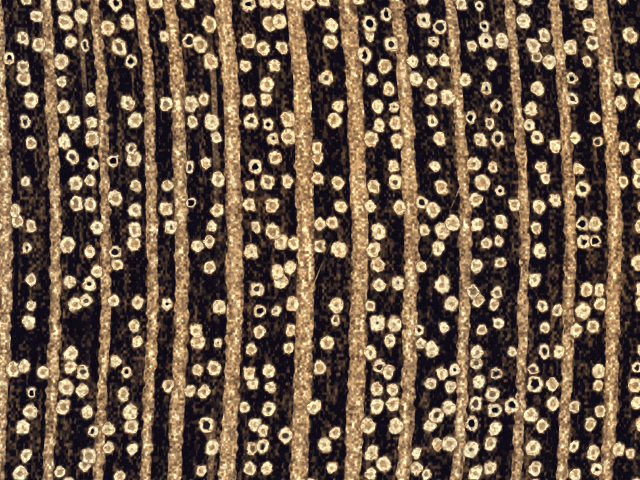
A WebGL 1 fragment shader for this texture:

```glsl
precision highp float;
uniform vec2 u_resolution;

const vec3 NIGHT = vec3(0.06, 0.045, 0.09);
const vec3 UMBER = vec3(0.22, 0.17, 0.15);
const vec3 BROWN = vec3(0.40, 0.30, 0.22);
const vec3 TAN = vec3(0.60, 0.48, 0.36);
const vec3 SAND = vec3(0.78, 0.64, 0.46);
const vec3 CREAM = vec3(0.96, 0.90, 0.74);

float hash(vec2 p) {
  return fract(sin(dot(p, vec2(127.1, 311.7))) * 43758.55);
}

float noise(vec2 p) {
  vec2 i = floor(p), f = fract(p);
  f = f * f * (3.0 - 2.0 * f);
  return mix(mix(hash(i), hash(i + vec2(1.0, 0.0)), f.x),
             mix(hash(i + vec2(0.0, 1.0)), hash(i + 1.0), f.x), f.y);
}

float bump(float x, float center) {
  return exp(-(x - center) * (x - center));
}

// Undo the bowing and the lean of the upper right
vec2 straighten(vec2 p) {
  float t = p.y - 0.5;
  float wobble = 0.006 * (noise(p * vec2(3.0, 6.0)) - 0.5);
  return vec2(p.x + 0.076 * t * t + 0.026 * p.x * max(t, 0.0) + wobble, p.y);
}

// Signed distance to the nearest of thirteen unevenly spaced rays
float rayDistance(float x) {
  float nearest = 1.0;
  for (int n = 0; n < 13; n++) {
    float i = float(n);
    float center = 0.009 + 0.106 * i - 0.066 * bump(i, 4.45) + 0.024 * bump(i, 10.2);
    float halfWidth = 0.0135 + 0.004 * cos(0.785 * (i - 6.0));
    nearest = min(nearest, abs(x - center) - halfWidth);
  }
  return nearest;
}

float thinRay(vec2 s, float center, float halfWidth, float aa) {
  float fade = smoothstep(0.3, 0.6, noise(vec2(center * 50.0, s.y * 5.0)));
  return fade * (1.0 - smoothstep(-aa, aa + 0.002, abs(s.x - center) - halfWidth));
}

float scratch(vec2 p, vec2 a, vec2 b, float aa) {
  vec2 d = b - a;
  float h = clamp(dot(p - a, d) / dot(d, d), 0.0, 1.0);
  float broken = 0.7 * smoothstep(0.25, 0.8, noise(p * 45.0));
  return broken * (1.0 - smoothstep(0.0003, 0.0015 + aa, length(p - a - d * h)));
}

vec3 backdrop(vec2 s) {
  float streak = noise(s * vec2(130.0, 12.0));
  float fleck = noise(s * vec2(210.0, 150.0));
  float light = 0.42 * streak + 0.58 * fleck;
  vec3 color = mix(NIGHT, UMBER, smoothstep(0.42, 0.68, light));
  return mix(color, BROWN, smoothstep(0.66, 0.85, light));
}

vec3 rayColor(vec2 s, float depth) {
  float fiber = noise(s * vec2(170.0, 40.0));
  float fleck = noise(s * vec2(210.0, 190.0));
  float light = 0.35 * fiber + 0.65 * fleck + 0.16 * smoothstep(0.0, 0.012, depth);
  vec3 color = mix(BROWN, TAN, smoothstep(0.22, 0.46, light));
  color = mix(color, SAND, smoothstep(0.48, 0.7, light));
  return mix(color, CREAM, smoothstep(0.74, 0.92, light));
}

// Ragged pale ring around a brown or dark hole, with a soft halo
vec3 drawPore(vec3 color, vec2 q, float radius, vec2 seed, float aa) {
  float rough = noise(q * 180.0 + seed * 7.0);
  float lump = noise(q * 85.0 + seed * 3.0);
  float d = length(q * vec2(1.06, 0.96)) + 0.004 * (rough - 0.5) + 0.005 * (lump - 0.5);
  float edge = 0.0012 + aa;
  vec3 wall = mix(SAND, CREAM, smoothstep(0.05, 0.4, rough));
  wall = mix(wall, TAN, smoothstep(0.78 * radius, 1.05 * radius, d));
  vec3 hole = mix(SAND, TAN, rough);
  hole = mix(hole, NIGHT, smoothstep(0.6, 0.95, hash(seed + 5.3)));
  float holeSize = radius * mix(0.22, 0.5, hash(seed + 8.9));
  wall = mix(hole, wall, smoothstep(holeSize - edge, holeSize + edge, d));
  color = mix(color, BROWN, 0.45 * (1.0 - smoothstep(radius, radius + 0.005, d)));
  return mix(color, wall, 1.0 - smoothstep(radius - edge, radius + edge, d));
}

vec3 drawPores(vec3 color, vec2 s, float pitch, float aa) {
  for (int y = -1; y <= 1; y++) {
    for (int x = -1; x <= 1; x++) {
      vec2 id = floor(s / pitch) + vec2(float(x), float(y));
      vec2 jitter = vec2(hash(id), hash(id + 31.7)) - 0.5;
      vec2 center = (id + 0.5 + 0.65 * jitter) * pitch;
      float radius = mix(0.0115, 0.0172, hash(id + 12.4));
      if (hash(id + 57.1) < 0.87 && rayDistance(center.x) > 0.45 * radius)
        color = drawPore(color, s - center, radius, id, aa);
    }
  }
  return color;
}

void main() {
  vec2 p = gl_FragCoord.xy / u_resolution.y;
  float aa = 0.7 / u_resolution.y;
  vec2 s = straighten(p);

  // Dark tissue, then rays with frayed edges
  vec3 color = backdrop(s);
  float ray = rayDistance(s.x) + 0.007 * (noise(s * vec2(110.0, 75.0)) - 0.5);
  float thin = max(thinRay(s, 0.185, 0.004, aa), thinRay(s, 0.455, 0.005, aa));
  vec3 wood = rayColor(s, -ray);
  color = mix(color, wood, 0.75 * thin);
  color = mix(color, wood, 1.0 - smoothstep(-aa, aa + 0.002, ray));

  color = drawPores(color, s, 0.0425, aa);

  // Fine diagonal scratches
  float marks = scratch(p, vec2(0.60, 0.28), vec2(0.70, 0.52), aa);
  marks = max(marks, scratch(p, vec2(0.89, 0.45), vec2(1.04, 0.80), aa));
  color = mix(color, SAND, marks);

  // Grain and uneven warmth
  color *= 0.8 + 0.4 * noise(p * 250.0);
  color *= mix(vec3(1.0), vec3(1.05, 1.0, 0.93), noise(p * 3.0));
  gl_FragColor = vec4(color, 1.0);
}
```
